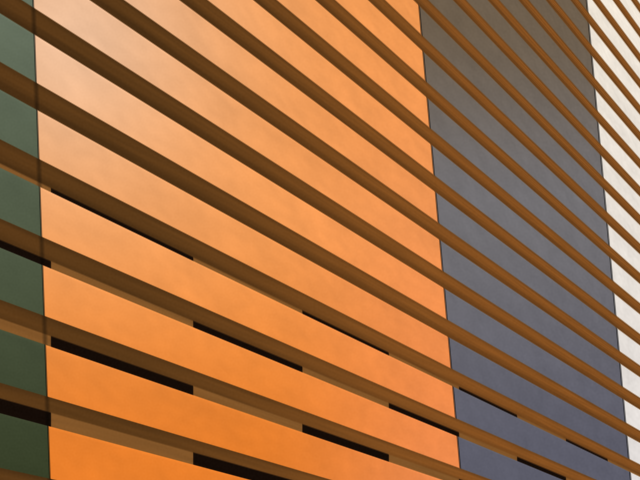
Give the GLSL for this pattern, as a Shadertoy shader.

```glsl
// Slatted wall seen in steep perspective: coloured panels cut by sloping wood grooves.
// Every groove meets one vanishing point, so rows come from the slope to that point;
// the lower grooves open into staggered slots, and the faces carry soft mottling.

const vec2 VANISH = vec2(2.361, -0.490);  // in canvas heights
const float GROOVE = 0.36;                // groove share of one row
const float PI = 3.14159265;

vec2 hash2(vec2 p) {
    p = vec2(dot(p, vec2(127.1, 311.7)), dot(p, vec2(269.5, 183.3)));
    return fract(sin(p) * 43758.5) * 2.0 - 1.0;
}

float gradientNoise(vec2 p) {
    vec2 i = floor(p), f = fract(p);
    vec2 s = f * f * f * (f * (f * 6.0 - 15.0) + 10.0);
    vec2 e = vec2(0.0, 1.0);
    float low = mix(dot(hash2(i), f), dot(hash2(i + e.yx), f - e.yx), s.x);
    float high = mix(dot(hash2(i + e.xy), f - e.xy), dot(hash2(i + e.yy), f - e.yy), s.x);
    return mix(low, high, s.y);
}

// Antialiased step at zero, with half-width w
float edge(float d, float w) {
    return smoothstep(-w, w, d);
}

// Signed distance to a leaning panel joint; positive on its right
float joint(vec2 p, float topX, float lean) {
    return p.x - topX - lean * (1.0 - p.y);
}

// Row coordinate: grooves are centred on whole numbers
float rowCoord(vec2 p) {
    float d = (p.y - VANISH.y) / (VANISH.x - p.x) - 0.28;
    return d / (0.0745 - 0.012 * d);
}

// Panel colours, lit from the upper left
vec3 panelColour(vec2 p, vec3 joints, float px) {
    vec3 green = mix(vec3(0.21, 0.24, 0.15), vec3(0.40, 0.44, 0.37), p.y);
    vec3 orange = mix(vec3(0.90, 0.49, 0.17), vec3(0.95, 0.60, 0.32), smoothstep(0.0, 0.6, p.y));
    orange = mix(orange, vec3(0.94, 0.56, 0.36), 0.7 * smoothstep(0.5, 0.95, p.x) * (1.0 - p.y));
    float glow = exp(-7.0 * dot(p - vec2(0.12, 0.95), p - vec2(0.12, 0.95)));
    orange = mix(orange, vec3(0.92, 0.79, 0.69), 0.75 * glow);
    vec3 grey = mix(vec3(0.36, 0.36, 0.41), vec3(0.45, 0.44, 0.45), smoothstep(0.0, 0.6, p.y));
    grey = mix(grey, vec3(0.43, 0.37, 0.30), smoothstep(0.55, 1.0, p.y));
    vec3 white = mix(vec3(0.88, 0.86, 0.85), vec3(0.94, 0.90, 0.84), p.y);

    vec3 c = mix(green, orange, edge(joints.x, px));
    c = mix(c, grey, edge(joints.y, px));
    return mix(c, white, edge(joints.z, px));
}

// Groove interior: t runs from 0 at its lower lip to 1 at its upper lip
vec3 grooveColour(vec2 p, float t, float row, float slot, float slotWidth, float lipWidth) {
    vec3 wood = mix(vec3(0.33, 0.21, 0.09), vec3(0.48, 0.29, 0.12), smoothstep(0.2, 1.0, p.x));
    wood *= mix(0.84, 1.08, smoothstep(0.05, 0.6, t)) * mix(1.0, 0.85, smoothstep(0.75, 1.0, t));

    // Backing and slots show only in the lowest rows
    float ledge = 0.48 - 0.11 * max(row, 0.0);
    float back = edge(ledge - t, lipWidth) * step(row, 3.5);
    float hole = edge(-sin(PI * (slot + row)) / PI, slotWidth);
    vec3 backing = mix(vec3(0.50, 0.33, 0.16), vec3(0.08, 0.045, 0.025), hole);
    return mix(wood, backing, back);
}

void mainImage(out vec4 fragColor, in vec2 fragCoord) {
    vec2 p = fragCoord / iResolution.y;
    float px = 0.8 / iResolution.y;

    // Wall coordinates: along the slats and across the rows
    float along = 1.0 / (VANISH.x - p.x);
    float across = rowCoord(p);
    float rowWidth = fwidth(across);
    float row = floor(across + 0.5);
    float offset = across - row;
    float slat = floor(across);
    vec3 joints = vec3(joint(p, 0.069, 0.035), joint(p, 0.872, 0.089), joint(p, 1.222, 0.092));

    // Panel faces with mottling and slight differences between slats
    vec3 face = panelColour(p, joints, px);
    vec2 wall = vec2(along * 50.0, across * 2.2);
    float mottle = gradientNoise(wall) + 0.6 * gradientNoise(wall * 3.1);
    face *= 1.0 + 0.055 * mottle + 0.015 * hash2(vec2(slat, 4.0)).x;
    float topLip = smoothstep(0.77, 0.82, across - slat);
    face *= 1.0 + 0.05 * topLip;

    // Thin dark joints between panels
    vec3 gap = abs(joints);
    float seam = min(gap.x, min(gap.y, gap.z));
    face *= 1.0 - 0.45 * (1.0 - smoothstep(0.0005, 0.0035, seam));

    // Wood grooves and their slots
    float slot = (along - 0.4435) / 0.0671;
    float t = offset / GROOVE + 0.5;
    vec3 groove = grooveColour(p, t, row, slot, fwidth(slot), rowWidth / GROOVE);
    groove *= 1.0 + 0.10 * gradientNoise(vec2(along * 30.0, across * 16.0));
    groove *= 1.0 - 0.3 * (1.0 - smoothstep(0.0, 0.008, gap.x));

    float mask = edge(0.5 * GROOVE - abs(offset), rowWidth * 0.8);
    vec3 colour = mix(face, groove, mask);
    colour += 0.012 * gradientNoise(p * 190.0);
    fragColor = vec4(clamp(colour, 0.0, 1.0), 1.0);
}
```
